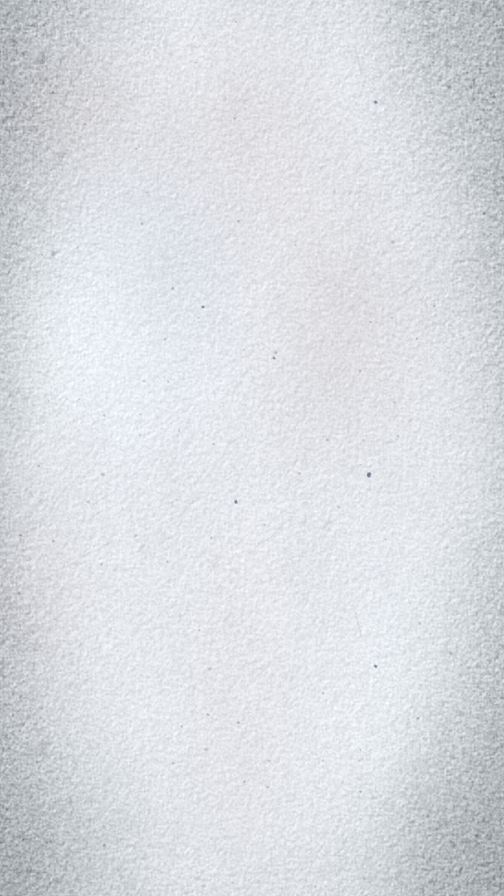
This texture is drawn by a WebGL 1 fragment shader. Its source:

```glsl
precision highp float;
uniform vec2 u_resolution;

float hash(vec2 p) {
  vec3 q = fract(vec3(p.xyx) * 0.1031);
  q += dot(q, q.yzx + 33.33);
  return fract((q.x + q.y) * q.z);
}

float noise(vec2 p) {
  vec2 i = floor(p), f = fract(p);
  f = f * f * (3.0 - 2.0 * f);
  return mix(mix(hash(i), hash(i + vec2(1.0, 0.0)), f.x),
             mix(hash(i + vec2(0.0, 1.0)), hash(i + 1.0), f.x), f.y);
}

float fbm(vec2 p) {
  float sum = 0.0, amp = 0.5;
  for (int i = 0; i < 4; i++) {
    sum += amp * noise(p);
    p = mat2(1.6, 1.2, -1.2, 1.6) * p + 7.3;
    amp *= 0.5;
  }
  return sum / 0.9375;
}

// Rotated octaves hide the noise lattice
float grainHeight(vec2 p) {
  vec2 q = mat2(0.8, 0.6, -0.6, 0.8) * p;
  return 0.45 * noise(q * 120.0) + 0.55 * noise(q.yx * 210.0 + 19.0);
}

float blob(vec2 p, vec2 center, vec2 radius) {
  vec2 d = (p - center) / radius;
  return exp(-dot(d, d));
}

float segment(vec2 p, vec2 a, vec2 b) {
  vec2 d = b - a;
  return length(p - a - d * clamp(dot(p - a, d) / dot(d, d), 0.0, 1.0));
}

float speck(vec2 p, vec2 center, float radius) {
  float d = length(p - center) + 0.003 * (noise(p * 260.0) - 0.5);
  return 1.0 - smoothstep(radius * 0.3, radius * 1.4, d);
}

// Sparse pits, one candidate per grid cell
float scatteredPits(vec2 p) {
  vec2 cell = floor(p * 16.0);
  vec2 offset = 0.2 + 0.6 * vec2(hash(cell + 3.0), hash(cell + 41.0));
  float size = mix(0.0015, 0.0035, hash(cell + 77.0));
  return step(0.75, hash(cell + 11.0)) * speck(p, (cell + offset) / 16.0, size);
}

void main() {
  vec2 p = gl_FragCoord.xy / u_resolution.x;
  p.y *= 1.7778 * u_resolution.x / u_resolution.y;

  // Cool plaster with warm and blue stains
  vec3 color = vec3(0.902, 0.919, 0.939) + 0.05 * (fbm(p * vec2(6.0, 3.5) + 2.0) - 0.5);
  float warm = blob(p, vec2(0.48, 1.52), vec2(0.2, 0.25))
             + blob(p, vec2(0.68, 1.12), vec2(0.2, 0.3))
             + 0.8 * blob(p, vec2(0.48, 0.4), vec2(0.14, 0.4))
             + 0.9 * blob(p, vec2(0.15, 1.56), vec2(0.16, 0.14))
             + 0.7 * blob(p, vec2(0.08, 0.6), vec2(0.16, 0.2));
  color -= warm * vec3(0.018, 0.035, 0.038);
  color -= vec3(0.03, 0.024, 0.015) * blob(p, vec2(0.33, 1.25), vec2(0.14, 0.2));
  color += 0.024 * (blob(p, vec2(0.22, 1.0), vec2(0.2, 0.28))
                  + blob(p, vec2(0.7, 0.35), vec2(0.12, 0.3))
                  + blob(p, vec2(0.72, 1.66), vec2(0.13, 0.25))
                  + 0.6 * blob(p, vec2(0.36, 1.74), vec2(0.12, 0.16)));

  // Side shading that widens toward the corners
  float ends = abs(p.y - 0.88) / 0.88;
  float wobble = 0.75 + 0.5 * fbm(p * 6.0 + 30.0);
  float width = mix(0.07, 0.21, ends * ends) * wobble;
  float left = exp(-pow(p.x / width, 1.35));
  float right = exp(-pow(max(1.0 - p.x, 0.0) / (width * 1.1), 1.35));
  float shade = left + right;
  color -= shade * mix(0.08, 0.205, ends) * vec3(1.01, 1.0, 1.015);
  color -= 0.055 * blob(p, vec2(0.12, 0.05), vec2(0.18, 0.16));
  color -= 0.05 * blob(p, vec2(0.92, 0.08), vec2(0.15, 0.22));

  // Fine embossed grain, rougher in the shaded borders
  float roughness = 1.0 + 1.1 * clamp(shade * (0.4 + ends), 0.0, 1.0);
  float relief = grainHeight(p) - grainHeight(p + vec2(0.003, -0.004));
  float grit = noise(p * 275.0 + 50.0) - 0.5;
  color += roughness * (0.084 * relief + 0.06 * grit);
  float pores = smoothstep(0.66, 0.9, noise(p * 150.0 + 8.0));
  color -= 0.06 * (roughness - 0.7) * pores;

  // Short, broken hairline marks
  vec2 slant = mat2(0.8, -0.6, 0.6, 0.8) * p;
  float marks = smoothstep(0.8, 0.95, noise(slant * vec2(42.0, 210.0)));
  color -= 0.04 * marks * smoothstep(0.42, 0.62, fbm(p * 4.0 + 12.0));

  // Small pits and the more prominent specks
  color -= 0.14 * scatteredPits(p);
  float specks = speck(p, vec2(0.732, 0.836), 0.0048)
               + 0.8 * speck(p, vec2(0.745, 1.574), 0.0034)
               + 0.8 * speck(p, vec2(0.745, 0.456), 0.0034)
               + 0.8 * speck(p, vec2(0.403, 1.169), 0.0034)
               + 0.8 * speck(p, vec2(0.544, 1.067), 0.0034)
               + 0.6 * speck(p, vec2(0.468, 0.782), 0.0036)
               + 0.35 * speck(p, vec2(0.106, 1.275), 0.006);
  color -= specks * vec3(0.46, 0.45, 0.38);

  // Pale chips and thin rusty scratches, upper and lower
  for (int i = 0; i < 2; i++) {
    float k = float(i);
    vec2 chip = vec2(0.071, mix(1.671, 0.303, k));
    color -= 0.1 * blob(p, chip + vec2(0.004, -0.006), vec2(0.013, 0.016));
    color = mix(color, vec3(0.84, 0.85, 0.86), 0.8 * blob(p, chip, vec2(0.009, 0.013)));
    vec2 top = vec2(0.704, mix(1.685, 0.568, k));
    float scratch = 1.0 - smoothstep(0.0005, 0.003, segment(p, top, top + vec2(0.013, -0.052)));
    color -= 0.5 * scratch * vec3(0.06, 0.13, 0.13);
  }

  gl_FragColor = vec4(clamp(color, 0.0, 1.0), 1.0);
}
```
